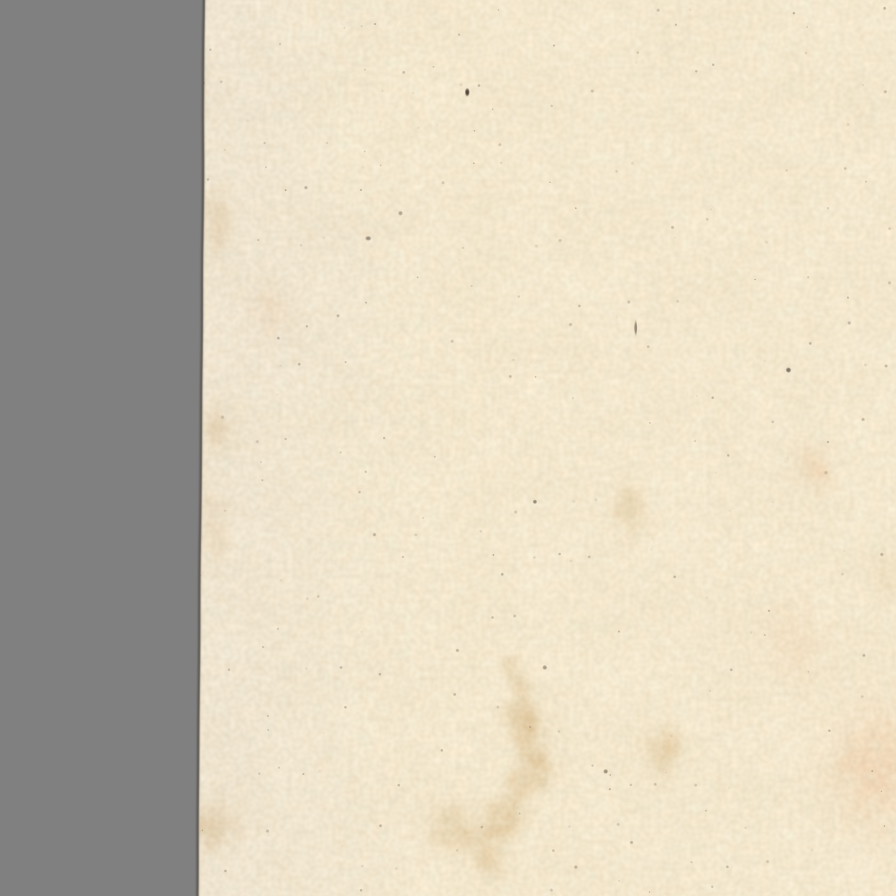
Reproduce this texture procedurally as a three.js fragment shader.

```glsl
// An aged cream sheet of paper lying on a flat grey ground at the left.
// Layered gradient noise makes the grain and mottling; soft noisy blobs and
// a curved streak make the foxing; small ellipses and hashed cells the specks.
varying vec2 vUv;

const vec3 GROUND = vec3(0.502);
const vec3 PAPER = vec3(0.953, 0.908, 0.806);
const vec3 PALE_MARGIN = vec3(0.937, 0.895, 0.812);
const vec3 EDGE_LINE = vec3(0.36, 0.34, 0.32);
const vec3 OCHRE = vec3(0.09, 0.15, 0.22);   // light absorbed by stains
const vec3 BLUSH = vec3(0.03, 0.12, 0.16);
const float EDGE_BOTTOM = 0.2210;
const float EDGE_TOP = 0.2285;
const float EDGE_SOFT = 0.0013;
const float GRAIN = 0.034;
const float MOTTLE = 0.014;
const float FLECK_CELLS = 46.0;
const float FLECK_CHANCE = 0.16;

float hash(vec2 p) {
  vec3 q = fract(vec3(p.xyx) * 0.1031);
  q += dot(q, q.yzx + 33.33);
  return fract((q.x + q.y) * q.z);
}

vec2 gradient(vec2 cell) {
  float angle = 6.2832 * hash(cell);
  return vec2(cos(angle), sin(angle));
}

// Gradient noise, roughly -0.7 to 0.7
float noise(vec2 p) {
  vec2 i = floor(p), f = p - i;
  vec2 w = f * f * f * (f * (f * 6.0 - 15.0) + 10.0);
  vec2 e = vec2(1.0, 0.0);
  float low = mix(dot(gradient(i), f), dot(gradient(i + e), f - e), w.x);
  float high = mix(dot(gradient(i + e.yx), f - e.yx), dot(gradient(i + 1.0), f - 1.0), w.x);
  return mix(low, high, w.y);
}

float fbm(vec2 p) {
  float sum = 0.0, amp = 1.0;
  for (int k = 0; k < 4; k++) {
    sum += amp * noise(p);
    p = p * 2.03 + 17.3;
    amp *= 0.55;
  }
  return sum;
}

float blob(vec2 p, vec2 center, vec2 radius) {
  vec2 d = (p - center) / radius;
  return exp(-dot(d, d));
}

float streak(vec2 p, vec2 a, vec2 b, float width) {
  vec2 ab = b - a;
  float d = length(p - a - ab * clamp(dot(p - a, ab) / dot(ab, ab), 0.0, 1.0));
  return exp(-d * d / (width * width));
}

float speck(vec2 p, vec2 center, vec2 radius) {
  return 1.0 - smoothstep(0.4, 1.5, length((p - center) / radius));
}

// Faint random flecks, one possible in each cell
float flecks(vec2 p) {
  vec2 q = p * FLECK_CELLS, cell = floor(q);
  vec2 center = 0.2 + 0.6 * vec2(hash(cell + 3.1), hash(cell + 71.7));
  float size = mix(0.04, 0.085, hash(cell + 19.4));
  float dot1 = 1.0 - smoothstep(0.4 * size, 1.5 * size, length(q - cell - center));
  return dot1 * step(hash(cell + 40.9), FLECK_CHANCE) * hash(cell + 8.6);
}

void main() {
  vec2 p = vUv;
  float edge = mix(EDGE_BOTTOM, EDGE_TOP, p.y) + 0.0008 * noise(vec2(p.y * 9.0, 2.5));
  float inside = p.x - edge;

  // Paper tone, mottling and fibre grain
  vec3 color = mix(PALE_MARGIN, PAPER, smoothstep(0.0, 0.3, inside + 0.08 * fbm(p * 4.0)));
  color += MOTTLE * fbm(p * 14.0) * vec3(0.8, 1.0, 1.3);
  float grain = noise(p * 175.0) + 0.6 * noise(p * 88.0 + 31.0);
  grain += 0.35 * noise(p * vec2(190.0, 45.0)) + 0.3 * noise(p * vec2(40.0, 180.0));
  color += GRAIN * grain * vec3(0.85, 0.95, 1.1);
  color += 0.012 * vec3(1.0, -0.3, -1.0) * noise(p * 65.0 + 9.0);

  // Foxing with ragged outlines
  vec2 s = p + 0.012 * vec2(noise(p * 32.0), noise(p * 32.0 + 50.0));
  float ochre = 0.45 * streak(s, vec2(0.573, 0.255), vec2(0.585, 0.205), 0.012);
  ochre = max(ochre, 0.75 * streak(s, vec2(0.583, 0.205), vec2(0.598, 0.146), 0.016));
  ochre = max(ochre, 0.60 * streak(s, vec2(0.598, 0.146), vec2(0.553, 0.070), 0.018));
  ochre = max(ochre, 0.60 * streak(s, vec2(0.545, 0.050), vec2(0.502, 0.078), 0.023));
  ochre += 0.55 * blob(s, vec2(0.742, 0.160), vec2(0.023, 0.026));
  ochre += 0.45 * blob(s, vec2(0.703, 0.430), vec2(0.017, 0.027));
  ochre += 0.22 * blob(s, vec2(0.990, 0.360), vec2(0.020, 0.026));
  ochre += 0.45 * blob(s, vec2(0.242, 0.752), vec2(0.016, 0.032));
  ochre += 0.45 * blob(s, vec2(0.243, 0.518), vec2(0.018, 0.026));
  ochre += 0.35 * blob(s, vec2(0.240, 0.410), vec2(0.014, 0.040));
  ochre += 0.55 * blob(s, vec2(0.238, 0.080), vec2(0.022, 0.028));
  float blush = 0.60 * blob(s, vec2(0.980, 0.145), vec2(0.050, 0.065));
  blush += 0.45 * blob(s, vec2(0.911, 0.478), vec2(0.018, 0.022));
  blush += 0.30 * blob(s, vec2(0.885, 0.285), vec2(0.035, 0.045));
  blush += 0.22 * blob(s, vec2(0.300, 0.650), vec2(0.025, 0.030));
  float ragged = clamp(0.9 + 0.5 * fbm(p * 45.0), 0.3, 1.5);
  color -= (OCHRE * ochre + BLUSH * blush) * ragged;

  // Dark specks and flecks
  float dark = 0.85 * speck(p, vec2(0.5215, 0.897), vec2(0.0022, 0.0038));
  dark = max(dark, 0.50 * speck(p, vec2(0.7095, 0.634), vec2(0.0015, 0.0070)));
  dark = max(dark, 0.60 * speck(p, vec2(0.880, 0.587), vec2(0.0025)));
  dark = max(dark, 0.45 * speck(p, vec2(0.411, 0.734), vec2(0.0028, 0.0022)));
  dark = max(dark, 0.35 * speck(p, vec2(0.447, 0.762), vec2(0.0022)));
  dark = max(dark, 0.50 * speck(p, vec2(0.597, 0.440), vec2(0.0020)));
  dark = max(dark, 0.40 * speck(p, vec2(0.608, 0.255), vec2(0.0022)));
  dark = max(dark, 0.45 * speck(p, vec2(0.676, 0.139), vec2(0.0022)));
  dark = max(dark, 0.28 * flecks(p));
  color = mix(color, vec3(0.22, 0.17, 0.14), dark);

  // Sheet edge with its thin shadow line
  color = mix(GROUND, color, smoothstep(-EDGE_SOFT, EDGE_SOFT, inside));
  color = mix(color, EDGE_LINE, 0.85 * blob(vec2(inside, 0.0), vec2(-0.0008, 0.0), vec2(0.0018, 1.0)));
  gl_FragColor = vec4(color, 1.0);
}
```
